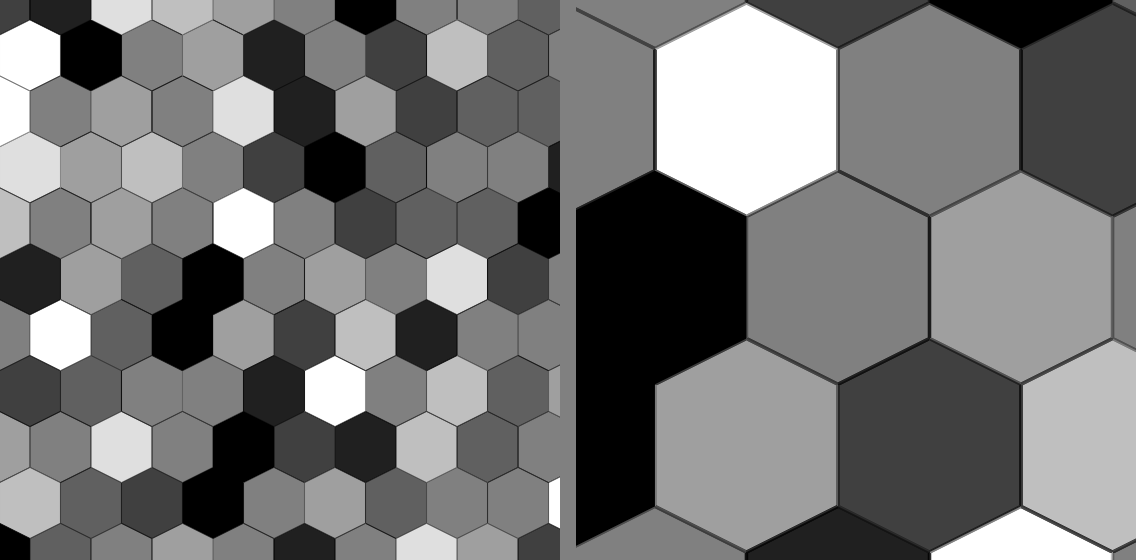
Left, the full canvas; right, a detail of the centre.
Write a Shadertoy shader that draws this pattern.

```glsl
const vec2 PITCH = vec2(0.10895, 0.0999);   // cell spacing across and up
const vec2 ORIGIN = vec2(-0.001, 0.002);    // centre of the first cell
const float SLOPE = 0.5;                    // rise over run of the slanted sides
const float LINE_HALF_WIDTH = 0.0011;
const vec2 UPRIGHT_INK = vec2(0.15, 0.9);   // faintest and strongest upright line
const vec2 SLANTED_INK = vec2(0.35, 0.75);  // faintest and strongest slanted line
const int COLUMNS = 10;
const int STEPS = 8;
const float ROW_DRIFT = 0.618;

// Share of the cells darker than each successive grey
const float CUMULATIVE[STEPS] = float[STEPS](0.08, 0.16, 0.26, 0.40, 0.69, 0.81, 0.89, 0.945);

float hash(ivec2 p) {
    uint h = uint(p.x) * 1597334677u ^ uint(p.y) * 3812015801u;
    h = (h ^ (h >> 16)) * 2146121005u;
    h = (h ^ (h >> 15)) * 2221713035u;
    h ^= h >> 16;
    return float(h >> 8) / 16777216.0;
}

// Shuffles an even spread of greys along each row
float cellShade(ivec2 id) {
    int column = id.x >> 1;
    float own = hash(ivec2(column, id.y));
    float rank = 0.0;
    for (int i = 0; i < COLUMNS; i++) {
        if (hash(ivec2(i, id.y)) < own) rank += 1.0;
    }
    float spread = (rank + fract(float(id.y) * ROW_DRIFT)) / float(COLUMNS);
    float level = 0.0;
    for (int i = 0; i < STEPS; i++) level += step(CUMULATIVE[i], spread);
    return level / float(STEPS);
}

// Cell ids count half columns, so odd rows hold odd x values
ivec2 nearestInRow(vec2 p, int row) {
    int odd = row & 1;
    float column = floor(p.x / PITCH.x - 0.5 * float(odd) + 0.5);
    return ivec2(2 * int(column) + odd, row);
}

vec2 cellOffset(vec2 p, ivec2 id) {
    return p - vec2(id) * PITCH * vec2(0.5, 1.0);
}

float slantMeasure(vec2 q) {
    return abs(q.y) + SLOPE * abs(q.x);
}

void mainImage(out vec4 fragColor, in vec2 fragCoord) {
    float pixel = 1.0 / iResolution.y;
    vec2 p = fragCoord * pixel - ORIGIN;

    // Choose between the rows below and above
    int row = int(floor(p.y / PITCH.y));
    ivec2 id = nearestInRow(p, row);
    ivec2 upper = nearestInRow(p, row + 1);
    if (slantMeasure(cellOffset(p, upper)) < slantMeasure(cellOffset(p, id))) id = upper;
    vec2 q = cellOffset(p, id);

    // Distance to the closest side and the cell beyond it
    float upright = 0.5 * PITCH.x - abs(q.x);
    float slantReach = 0.5 * PITCH.y + 0.25 * SLOPE * PITCH.x;
    float slanted = (slantReach - slantMeasure(q)) / length(vec2(1.0, SLOPE));
    bool isUpright = upright < slanted;
    float side = min(upright, slanted);
    ivec2 direction = ivec2(q.x < 0.0 ? -1 : 1, q.y < 0.0 ? -1 : 1);
    ivec2 neighbour = id + (isUpright ? ivec2(2 * direction.x, 0) : direction);

    // Flat fill, blended across the shared side
    float coverage = clamp(0.5 + side / pixel, 0.0, 1.0);
    float shade = mix(cellShade(neighbour), cellShade(id), coverage);

    // Thin dark seam whose strength varies from side to side
    vec2 inkRange = isUpright ? UPRIGHT_INK : SLANTED_INK;
    float ink = mix(inkRange.x, inkRange.y, hash(id + neighbour + 977));
    float seam = 1.0 - smoothstep(-0.5 * pixel, 0.5 * pixel, side - LINE_HALF_WIDTH);
    shade *= 1.0 - ink * seam;

    fragColor = vec4(vec3(shade), 1.0);
}
```
